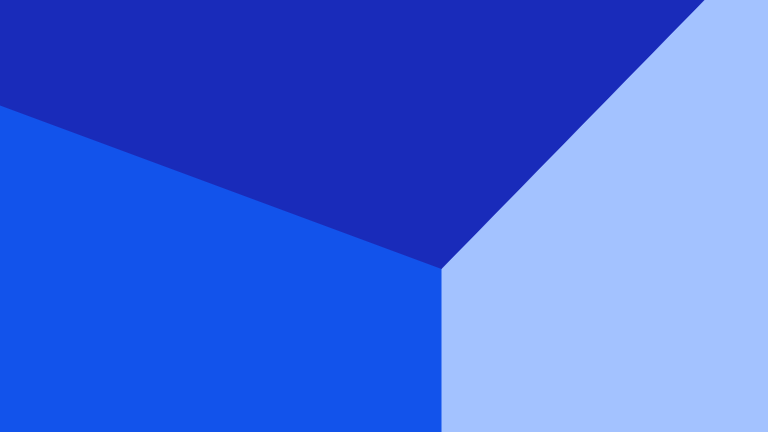
Write a WebGL 1 fragment shader that draws this background.

```glsl
precision highp float;
// Three flat blue planes meeting at one corner, like the inside of a box.

uniform vec2 u_resolution;

// Positions are in units of the canvas height, from the lower left.
const vec2 CORNER = vec2(1.0220, 0.3773);
const vec2 LEFT_END = vec2(0.0, 0.7558);
const vec2 RIGHT_END = vec2(1.6308, 1.0);

const vec3 TOP_COLOR = vec3(0.098, 0.169, 0.729);
const vec3 LEFT_COLOR = vec3(0.071, 0.325, 0.922);
const vec3 RIGHT_COLOR = vec3(0.639, 0.761, 1.0);

// Signed distance to the line from a to b, positive on its left side.
float lineDistance(vec2 p, vec2 a, vec2 b) {
  vec2 dir = normalize(b - a);
  vec2 rel = p - a;
  return dir.x * rel.y - dir.y * rel.x;
}

// Coverage of a half plane, softened over one pixel.
float coverage(float dist) {
  return clamp(dist * u_resolution.y + 0.5, 0.0, 1.0);
}

void main() {
  vec2 p = gl_FragCoord.xy / u_resolution.y;

  // Side planes, split by the vertical edge.
  vec3 color = mix(LEFT_COLOR, RIGHT_COLOR, coverage(p.x - CORNER.x));

  // Top plane, the wedge above both slanted edges.
  float wedge = min(lineDistance(p, LEFT_END, CORNER),
                    lineDistance(p, CORNER, RIGHT_END));
  color = mix(color, TOP_COLOR, coverage(wedge));

  gl_FragColor = vec4(color, 1.0);
}
```
